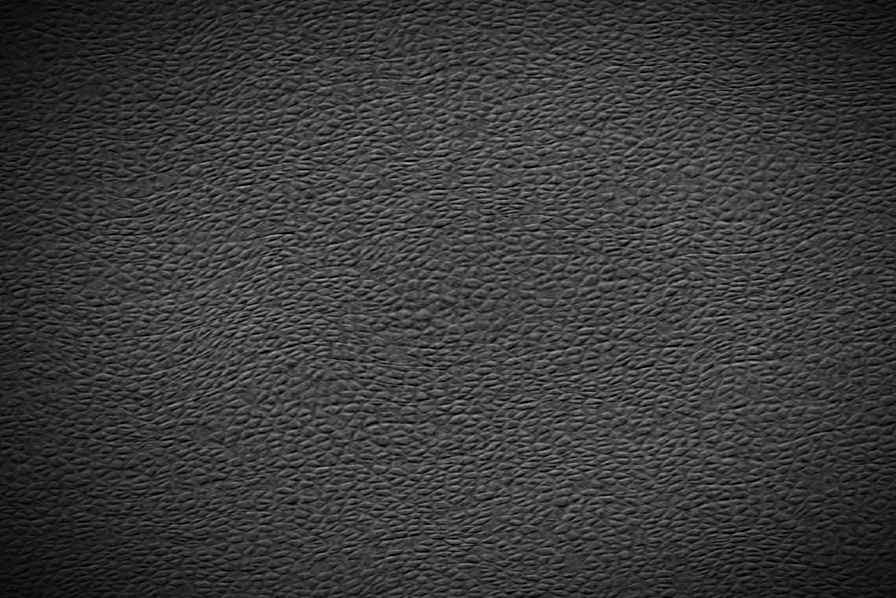
Write a WebGL 2 fragment shader that draws this texture.

```glsl
#version 300 es
precision highp float;

uniform vec2 u_resolution;
out vec4 fragColor;

float hash(vec2 p) {
    return fract(sin(dot(p, vec2(127.1, 311.7))) * 43758.545);
}

vec2 hash2(vec2 p) {
    return vec2(hash(p), hash(p + vec2(19.7, 47.3)));
}

float valueNoise(vec2 p) {
    vec2 cell = floor(p);
    vec2 f = fract(p);
    f = f * f * (3.0 - 2.0 * f);
    float low = mix(hash(cell), hash(cell + vec2(1.0, 0.0)), f.x);
    float high = mix(hash(cell + vec2(0.0, 1.0)), hash(cell + vec2(1.0, 1.0)), f.x);
    return mix(low, high, f.y);
}

// Gap between the nearest and second nearest seed: zero along cell borders
float cellBorder(vec2 p) {
    vec2 cell = floor(p);
    vec2 f = fract(p);
    float nearest = 8.0;
    float second = 8.0;
    for (int y = -1; y <= 1; y++) {
        for (int x = -1; x <= 1; x++) {
            vec2 offset = vec2(float(x), float(y));
            float d = length(offset + hash2(cell + offset) - f);
            second = min(second, max(nearest, d));
            nearest = min(nearest, d);
        }
    }
    return second - nearest;
}

// Bends the grain into gently rising waves
vec2 flow(vec2 p, float slope, float bend) {
    float swell = valueNoise(p * vec2(4.0, 5.0) + 3.0);
    float ripple = valueNoise(p * vec2(13.0, 16.0) + 11.0);
    return vec2(p.x, p.y - slope * p.x - bend * (swell + 0.28 * ripple));
}

// Thin contour line of a noise field
float crease(vec2 p, float width) {
    float ridge = abs(2.0 * valueNoise(p) - 1.0);
    return 1.0 - smoothstep(0.0, width, ridge);
}

float leatherHeight(vec2 p) {
    vec2 q = flow(p, 0.12, 0.05);
    float pebbles = smoothstep(0.0, 0.65, cellBorder(q * vec2(40.0, 88.0)));
    float folds = crease(q * vec2(9.0, 34.0) + 5.0, 0.2);
    return pebbles - 0.55 * folds;
}

float vignette(vec2 uv, vec2 center, float strength) {
    float d = length((uv - center) * vec2(1.0, 0.92));
    return 1.0 - strength * smoothstep(0.24, 0.8, d);
}

void main() {
    vec2 uv = gl_FragCoord.xy / u_resolution;
    vec2 p = gl_FragCoord.xy / u_resolution.y;

    // Relief lit from above
    vec2 lightStep = vec2(-0.0008, 0.0027);
    float relief = leatherHeight(p - 0.5 * lightStep) - leatherHeight(p + 0.5 * lightStep);

    // Fine pores and broad tonal drift
    float pores = valueNoise(p * vec2(190.0, 290.0)) - 0.5;
    float drift = valueNoise(p * vec2(3.0, 4.0) + 21.0) - 0.5;

    float shade = 0.29 + 0.25 * relief + 0.17 * pores + 0.04 * drift;
    shade *= vignette(uv, vec2(0.53, 0.5), 0.9);

    fragColor = vec4(vec3(clamp(shade, 0.0, 1.0)), 1.0);
}
```
